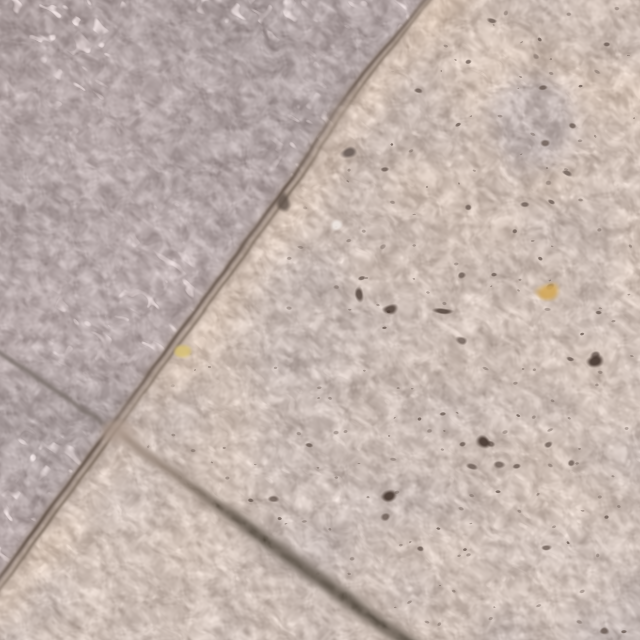
This texture is drawn by a WebGL 1 fragment shader. Its source:

```glsl
precision highp float;
uniform vec2 u_resolution;

float hash(vec2 p) {
  vec3 q = fract(vec3(p.xyx) * 0.1031);
  q += dot(q, q.yzx + 33.33);
  return fract((q.x + q.y) * q.z);
}

float noise(vec2 p) {
  vec2 i = floor(p), f = fract(p);
  f = f * f * (3.0 - 2.0 * f);
  return mix(mix(hash(i), hash(i + vec2(1.0, 0.0)), f.x),
             mix(hash(i + vec2(0.0, 1.0)), hash(i + 1.0), f.x), f.y);
}

// Soft-edged spot, 1 inside and 0 outside
float spot(vec2 p, vec2 center, vec2 radius) {
  return 1.0 - smoothstep(0.45, 1.25, length((p - center) / radius));
}

// Soft line of the given half width around distance zero
float line(float d, float halfWidth) {
  return exp(-d * d / (halfWidth * halfWidth));
}

// Small pits scattered through jittered cells
float scatteredPits(vec2 p, float cells, float chance) {
  vec2 id = floor(p * cells);
  vec2 center = 0.25 + 0.5 * vec2(hash(id + 7.0), hash(id + 19.0));
  float size = mix(0.06, 0.16, hash(id + 31.0));
  float present = step(hash(id + 53.0), chance);
  return present * spot(fract(p * cells), center, size * vec2(1.2, 0.85));
}

// Deep pits: a short row and a rising bowed chain
float deepPits(vec2 p) {
  float pits = 0.0;
  for (int k = 0; k < 3; k++) {
    float i = float(k), bow = i * (2.0 - i);
    vec2 chain = vec2(0.608 + 0.161 * i - 0.014 * bow, 0.223 + 0.107 * i - 0.023 * bow);
    vec2 row = vec2(0.5625 + 0.065 * i - 0.018 * bow, 0.540 - 0.013 * i - 0.009 * bow);
    pits = max(pits, spot(p, chain, vec2(0.012, 0.009)));
    pits = max(pits, spot(p, row, vec2(0.007 + 0.005 * i, 0.010 - 0.003 * i)) * 0.85);
  }
  return pits;
}

void main() {
  vec2 p = gl_FragCoord.xy / u_resolution;
  vec2 wobble = vec2(noise(p * 40.0), noise(p * 40.0 + 71.0)) - 0.5;
  vec2 q = p + 0.009 * wobble;

  // Signed distances to the long joint and the crossing joint
  float bend = 0.010 * smoothstep(0.70, 0.86, p.y) * (1.0 - smoothstep(0.86, 1.0, p.y));
  float along = 0.807 * (p.x - 0.176 - 0.732 * (p.y - 0.329) + bend) + 0.002 * wobble.x;
  float slope = p.x < 0.176 ? -0.68 : -0.724;
  float across = 0.81 * (p.y - 0.329 - slope * (p.x - 0.176)) + 0.003 * wobble.y;
  float rightSide = smoothstep(-0.004, 0.004, along);

  // Slab base colours with broad warm and cool patches
  float patches = noise(p * 6.0 + 3.0) * 0.6 + noise(p * 14.0) * 0.4;
  vec3 leftSlab = mix(vec3(0.66, 0.615, 0.615), vec3(0.73, 0.675, 0.675), patches);
  leftSlab -= 0.04 * smoothstep(0.75, 1.05, p.y - 0.3 * p.x);
  vec3 rightSlab = mix(vec3(0.745, 0.70, 0.69), vec3(0.83, 0.765, 0.72), patches);
  rightSlab += vec3(0.02, 0.01, -0.005) * smoothstep(0.4, 0.9, p.y);
  rightSlab += vec3(0.03, 0.02, 0.005) * line(along - 0.03, 0.03);
  rightSlab = mix(rightSlab, vec3(0.72, 0.68, 0.685), 0.7 * spot(q, vec2(0.835, 0.81), vec2(0.08, 0.09)));
  vec3 color = mix(leftSlab, rightSlab, rightSide);

  // Stone grain, slightly streaked along the diagonal
  vec2 g = mat2(0.8, 0.6, -0.6, 0.8) * q * vec2(1.0, 1.1);
  float grain = (noise(g * 48.0) - 0.5) * 0.10
              + (noise(g * vec2(80.0, 110.0) + 9.0) - 0.5) * 0.14
              + (noise(g * 190.0 + 23.0) - 0.5) * 0.07;
  color += grain * vec3(1.0, 1.02, 1.03);

  // Pale mineral flecks, strongest on the left slabs
  float fleck = smoothstep(0.70, 0.96, noise(g * vec2(70.0, 95.0) + 41.0));
  fleck *= smoothstep(0.3, 0.7, noise(p * 8.0 + 13.0));
  color += fleck * mix(0.19, 0.05, rightSide);

  // Pits and dark flecks on the right slabs
  float upper = smoothstep(-0.02, 0.03, across) * smoothstep(0.02, 0.05, along);
  float pits = scatteredPits(q, 24.0, 0.06 + 0.16 * smoothstep(0.4, 0.9, p.x)) * upper;
  pits += 0.55 * scatteredPits(q + 0.37, 41.0, 0.15) * upper;
  color = mix(color, vec3(0.39, 0.33, 0.30), 0.75 * min(pits, 1.0));
  color = mix(color, vec3(0.27, 0.21, 0.18), 0.9 * deepPits(q));
  color = mix(color, vec3(0.37, 0.32, 0.30), 0.8 * spot(q, vec2(0.544, 0.760), vec2(0.012, 0.008)));

  // Long joint: sandy bed between two worn dark edges
  float wear = 0.65 + 0.6 * (noise(vec2(p.y * 17.0, 4.0)) - 0.5);
  float topFade = 1.0 - 0.45 * smoothstep(0.85, 1.0, p.y);
  float gap = 0.0055 * topFade;
  color = mix(color, vec3(0.65, 0.58, 0.53), 0.65 * line(along, 0.012 * topFade));
  color = mix(color, vec3(0.40, 0.34, 0.30), wear * topFade * line(along + gap, 0.0035));
  color = mix(color, vec3(0.46, 0.40, 0.35), 0.75 * wear * topFade * line(along - gap, 0.003));
  color = mix(color, vec3(0.34, 0.29, 0.26), 0.7 * spot(q, vec2(0.443, 0.685), vec2(0.011, 0.012)));

  // Crossing joint: thin on the left, broad and dark toward the lower right
  float leftCross = line(across, 0.005) * (1.0 - smoothstep(0.15, 0.18, p.x));
  float deepen = smoothstep(0.20, 0.42, p.x);
  float rightCross = line(across, mix(0.008, 0.012, deepen)) * smoothstep(0.17, 0.20, p.x);
  color = mix(color, vec3(0.48, 0.44, 0.42), 0.75 * leftCross);
  vec3 crossShade = mix(vec3(0.58, 0.51, 0.46), vec3(0.40, 0.36, 0.32), deepen);
  color = mix(color, crossShade, rightCross * (0.7 + 0.25 * deepen + 2.0 * grain));
  color = mix(color, vec3(0.68, 0.60, 0.55), 0.6 * spot(q, vec2(0.182, 0.325), vec2(0.03, 0.022)));

  // Two yellow leaf scraps and a white pebble
  color = mix(color, vec3(0.83, 0.66, 0.35), 0.9 * spot(q, vec2(0.855, 0.546), vec2(0.018, 0.014)));
  color = mix(color, vec3(0.85, 0.76, 0.46), 0.85 * spot(q, vec2(0.285, 0.453), vec2(0.012, 0.011)));
  color = mix(color, vec3(0.93, 0.90, 0.88), 0.9 * spot(q, vec2(0.523, 0.649), vec2(0.009, 0.009)));

  gl_FragColor = vec4(clamp(color, 0.0, 1.0), 1.0);
}
```
